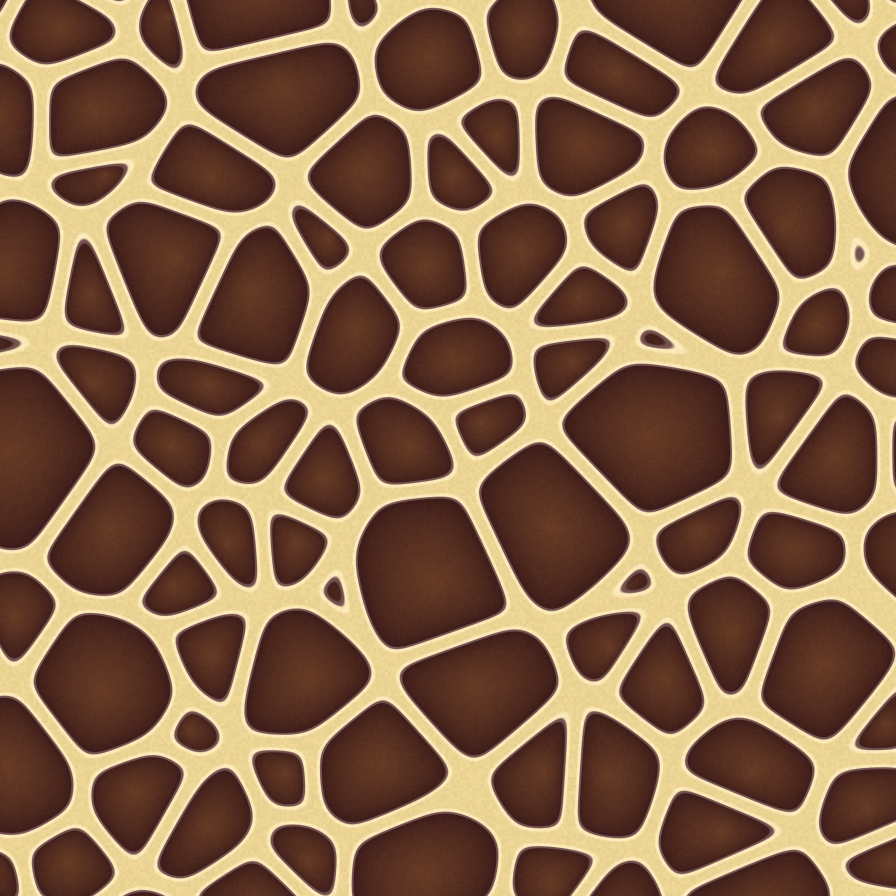
A three.js fragment shader for this pattern:

```glsl
// Giraffe hide: dark brown rounded patches of uneven size on a cream ground.
// A weighted Voronoi diagram gives the patches; a soft minimum of the border
// distances rounds their corners, and each patch glows from its middle.

varying vec2 vUv;

const float DENSITY = 9.2;  // seeds per canvas width
const float ROUNDING = 14.0; // higher is sharper corners

vec3 hash3(vec2 p) {
  vec3 q = fract(p.xyx * vec3(0.1031, 0.1030, 0.0973));
  q += dot(q, q.yxz + 33.33);
  return fract((q.xxy + q.yzz) * q.zyx);
}

// Seed position in xy, weight in z; a few seeds are much heavier.
vec3 seedAt(vec2 cell) {
  vec3 h = hash3(cell + 57.0);
  return vec3(cell + 0.5 + 0.8 * (h.xy - 0.5), 0.85 * pow(h.z, 6.5));
}

// x: rounded distance to the patch border, y: distance to the patch middle
vec2 patchField(vec2 p) {
  vec2 base = floor(p);

  // Owner of this point
  vec3 owner = vec3(0.0);
  float best = 1e3;
  for (int j = -3; j <= 3; j++) {
    for (int i = -3; i <= 3; i++) {
      vec3 s = seedAt(base + vec2(float(i), float(j)));
      vec2 r = p - s.xy;
      float power = dot(r, r) - s.z;
      if (power < best) {
        best = power;
        owner = s;
      }
    }
  }

  // Soft minimum over all borders, and a middle pushed away from near ones
  float sum = 0.0;
  vec2 middle = owner.xy;
  for (int j = -3; j <= 3; j++) {
    for (int i = -3; i <= 3; i++) {
      vec3 s = seedAt(base + vec2(float(i), float(j)));
      vec2 across = s.xy - owner.xy;
      float span = length(across);
      if (span > 0.001) {
        vec2 n = across / span;
        float border = 0.5 * (span + (owner.z - s.z) / span);
        sum += exp(-ROUNDING * (border - dot(p - owner.xy, n)));
        middle -= 0.3 * n * exp(-3.0 * max(border, 0.0));
      }
    }
  }
  return vec2(-log(sum) / ROUNDING, length(p - middle));
}

void main() {
  // Turn the seed grid so that its rows do not follow the canvas
  vec2 p = mat2(0.82, 0.572, -0.572, 0.82) * vUv * DENSITY;
  vec2 field = patchField(p) / DENSITY;
  float outside = 0.0082 - field.x; // negative inside a patch
  float grain = hash3(floor(vUv * 300.0)).x - 0.5;

  // Patch: warm middle falling off to a dark rim
  float depth = max(-outside, 0.0);
  float glow = sqrt(depth / (depth + field.y + 0.0001));
  vec3 hide = mix(vec3(0.2, 0.08, 0.09), vec3(0.405, 0.235, 0.145), glow);
  hide += 0.015 * grain;

  // Ground: cream, paler right beside the patches, with a faint grain
  vec3 pale = vec3(0.985, 0.915, 0.725);
  vec3 cream = vec3(0.925, 0.835, 0.58);
  vec3 ground = mix(pale, cream, smoothstep(0.0022, 0.0045, outside));
  ground += 0.035 * grain;

  // Narrow greyish fringe between the two
  vec3 fringe = vec3(0.45, 0.32, 0.31);
  vec3 color = mix(hide, fringe, smoothstep(-0.0028, -0.0014, outside));
  color = mix(color, ground, smoothstep(-0.0008, 0.0008, outside));
  gl_FragColor = vec4(color, 1.0);
}
```
